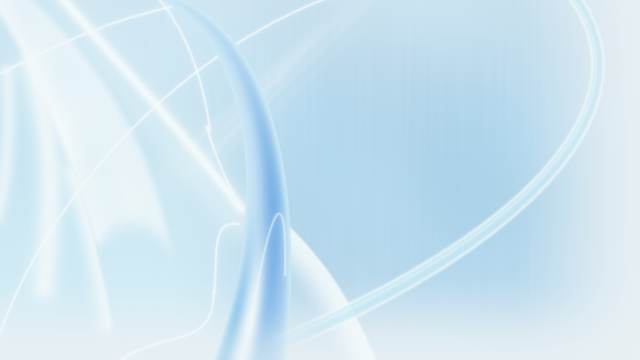
A WebGL 2 fragment shader for this background:

```glsl
#version 300 es
precision highp float;
uniform vec2 u_resolution;
out vec4 outColor;

float glow(float d, float width) {
  return exp(-d * d / (width * width));
}

// Soft step that falls from one to zero
float fall(float a, float b, float x) {
  return 1.0 - smoothstep(a, b, x);
}

vec2 gradient(vec2 cell) {
  float angle = 6.2832 * fract(sin(dot(cell, vec2(127.1, 311.7))) * 43758.5);
  return vec2(cos(angle), sin(angle));
}

float noise(vec2 p) {
  vec2 i = floor(p), f = fract(p), e = vec2(1.0, 0.0);
  vec2 s = f * f * f * (f * (f * 6.0 - 15.0) + 10.0);
  float low = mix(dot(gradient(i), f), dot(gradient(i + e), f - e), s.x);
  float high = mix(dot(gradient(i + e.yx), f - e.yx), dot(gradient(i + 1.0), f - 1.0), s.x);
  return mix(low, high, s.y);
}

// Cubic curve: signed distance, positive on the left of its direction, and parameter
vec2 curve(vec2 p, vec2 a, vec2 b, vec2 c, vec2 d) {
  const float STEPS = 22.0;
  vec2 from = a, result = vec2(1e3, 0.0);
  for (float i = 1.0; i <= STEPS; i++) {
    float t = i / STEPS, s = 1.0 - t;
    vec2 to = s * s * s * a + 3.0 * s * s * t * b + 3.0 * s * t * t * c + t * t * t * d;
    vec2 along = to - from, rel = p - from;
    float h = clamp(dot(rel, along) / dot(along, along), 0.0, 1.0);
    float dist = length(rel - along * h);
    float side = along.x * rel.y - along.y * rel.x;
    if (dist < abs(result.x)) result = vec2(side < 0.0 ? -dist : dist, (i - 1.0 + h) / STEPS);
    from = to;
  }
  return result;
}

float hairline(vec2 p, vec2 a, vec2 b, vec2 c, vec2 d) {
  float dist = curve(p, a, b, c, d).x;
  return 0.75 * glow(dist, 0.0035) + 0.1 * glow(dist, 0.014);
}

void main() {
  vec2 p = gl_FragCoord.xy / u_resolution.y;
  float px = 1.0 / u_resolution.y;
  vec3 white = vec3(0.95, 0.975, 0.98), mist = vec3(0.91, 0.94, 0.955);

  // Sky field with darker pools and pale borders
  vec3 col = mix(vec3(0.74, 0.86, 0.93), vec3(0.80, 0.89, 0.94), smoothstep(0.55, 1.05, p.y));
  vec2 pool = (p - vec2(1.3, 0.5)) / vec2(0.24, 0.32);
  col = mix(col, vec3(0.66, 0.82, 0.915), 0.8 * exp(-dot(pool, pool)));
  pool = (p - vec2(0.9, 0.56)) / vec2(0.2, 0.3);
  col = mix(col, vec3(0.68, 0.83, 0.92), 0.7 * exp(-dot(pool, pool)));
  col += 0.02 * noise(p * 3.0) + 0.008 * noise(p * vec2(90.0, 2.0));
  col = mix(col, mist, 0.95 * smoothstep(1.42, 1.8, p.x));
  col = mix(col, vec3(0.84, 0.935, 0.965), fall(0.45, 0.85, p.x) * mix(0.95, 0.3, p.y));
  col = mix(col, mist, 0.9 * fall(0.0, 0.25, p.y));

  // Brushed diagonal light
  vec2 rel = p - vec2(0.729, 0.734);
  float along = dot(rel, vec2(0.736, 0.677)), across = dot(rel, vec2(-0.677, 0.736));
  float brushed = 0.6 + 0.7 * noise(vec2(across * 45.0, along * 3.0));
  col = mix(col, white, 0.5 * brushed * glow(across, 0.045) * glow(along, 0.36));

  // Hanging veils on the left
  float veil = curve(p, vec2(0.085, 0.82), vec2(0.15, 0.62), vec2(0.15, 0.45), vec2(0.12, 0.2)).x;
  col = mix(col, vec3(0.76, 0.90, 0.95), 0.5 * glow(p.x - 0.06, 0.07) * glow(p.y - 0.58, 0.2));
  col = mix(col, vec3(0.76, 0.90, 0.95), 0.5 * glow(p.x - 0.21, 0.05) * glow(p.y - 0.36, 0.16));
  col = mix(col, white, 0.85 * glow(veil, 0.035));
  veil = curve(p, vec2(0.02, 0.8), vec2(0.03, 0.65), vec2(0.02, 0.5), vec2(-0.01, 0.4)).x;
  col = mix(col, white, 0.7 * glow(veil, 0.022));
  veil = curve(p, vec2(0.2, 0.52), vec2(0.25, 0.36), vec2(0.28, 0.24), vec2(0.305, 0.1)).x;
  col = mix(col, white, 0.75 * glow(veil, veil > 0.0 ? 0.008 : 0.03));

  // Wide white ribbon with a scalloped hem
  float left = curve(p, vec2(-0.02, 0.98), vec2(0.10, 0.80), vec2(0.18, 0.58), vec2(0.275, 0.28)).x;
  float right = curve(p, vec2(0.06, 1.03), vec2(0.27, 0.83), vec2(0.42, 0.62), vec2(0.475, 0.30)).x;
  float hem = p.y - 0.34 + 6.0 * (p.x - 0.37) * (p.x - 0.37);
  float ribbon = smoothstep(-0.01, 0.02, left) * fall(-0.02, 0.015, right) * smoothstep(-0.01, 0.08, hem);
  float sheen = 0.65 + 0.3 * glow(left, 0.05) + 0.2 * glow(right, 0.012) + 0.25 * noise(p * vec2(7.0, 4.0));
  col = mix(col, white, clamp(ribbon * sheen, 0.0, 1.0));

  // Bright beam and the wedge that leaves behind the arch
  vec2 beam = curve(p, vec2(0.16, 1.02), vec2(0.33, 0.82), vec2(0.47, 0.68), vec2(0.67, 0.42));
  col = mix(col, white, 0.9 * glow(beam.x, 0.016) + 0.1 * glow(beam.x, 0.06));
  col = mix(col, white, 0.35 * glow(beam.x + 0.035, 0.05) * beam.y);
  float wedge = curve(p, vec2(0.75, 0.42), vec2(0.926, 0.27), vec2(0.995, 0.12), vec2(1.053, -0.02)).x;
  col = mix(col, white, 0.9 * fall(-0.005, 0.005, wedge) * smoothstep(-0.11, -0.015, wedge) * step(0.7, p.x));

  // Fine arcs
  float lines = hairline(p, vec2(0.0, 0.074), vec2(0.139, 0.468), vec2(0.509, 0.861), vec2(0.926, 1.012));
  lines += hairline(p, vec2(0.444, 1.0), vec2(0.521, 0.907), vec2(0.567, 0.769), vec2(0.583, 0.639));
  lines += hairline(p, vec2(0.574, 0.648), vec2(0.597, 0.572), vec2(0.625, 0.502), vec2(0.664, 0.433));
  lines += hairline(p, vec2(0.0, 0.796), vec2(0.116, 0.85), vec2(0.255, 0.931), vec2(0.475, 0.981));
  lines += hairline(p, vec2(0.336, 0.0), vec2(0.463, 0.086), vec2(0.59, 0.028), vec2(0.595, 0.19));
  lines += hairline(p, vec2(0.595, 0.19), vec2(0.606, 0.282), vec2(0.583, 0.394), vec2(0.664, 0.377));
  col = mix(col, white, min(lines, 0.9));

  // Blue glass arch, shaded across from inner to outer edge
  float inner = curve(p, vec2(0.435, 1.012), vec2(0.671, 0.907), vec2(0.775, 0.491), vec2(0.59, -0.019)).x;
  float outer = curve(p, vec2(0.463, 1.019), vec2(0.741, 0.931), vec2(0.856, 0.537), vec2(0.792, -0.019)).x;
  float u = inner / max(inner - outer, 0.001);
  vec3 glass = mix(vec3(0.79, 0.90, 0.96), vec3(0.47, 0.69, 0.90), glow(u - 0.64, 0.3) * glow(p.y - 0.38, 0.42));
  glass = mix(glass, vec3(0.55, 0.77, 0.92), 0.85 * glow(u - 0.13, 0.13) * fall(0.1, 0.48, p.y));
  glass = mix(glass, white, 0.95 * glow(u - 0.37, 0.13) * fall(0.1, 0.42, p.y));
  glass = mix(glass, vec3(0.82, 0.93, 0.965), 0.7 * glow(outer, 0.012) + 0.5 * glow(inner, 0.008));
  glass = mix(glass, mist, 0.4 * fall(0.0, 0.15, p.y));
  float loop = hairline(p, vec2(0.694, 0.074), vec2(0.736, 0.375), vec2(0.799, 0.56), vec2(0.792, 0.236));
  glass = mix(glass, white, 0.7 * loop);
  col = mix(col, glass, 0.96 * smoothstep(-px, px, inner) * fall(-px, px, outer));

  // Translucent sweeping tube
  vec2 tube = curve(p, vec2(1.593, 1.012), vec2(1.829, 0.699), vec2(1.435, 0.306), vec2(0.718, 0.023));
  float radius = mix(0.014, 0.021, tube.y), body = fall(radius - px, radius + px, abs(tube.x));
  float shine = glow(abs(tube.x) - radius, 0.005) + 0.6 * glow(tube.x + 0.35 * radius, 0.005);
  float fade = fall(0.88, 1.0, tube.y);
  col = mix(col, vec3(0.79, 0.915, 0.955), 0.75 * body * fade);
  col = mix(col, white, min(0.65 * shine * fade, 0.9));

  outColor = vec4(clamp(col, 0.0, 1.0), 1.0);
}
```
